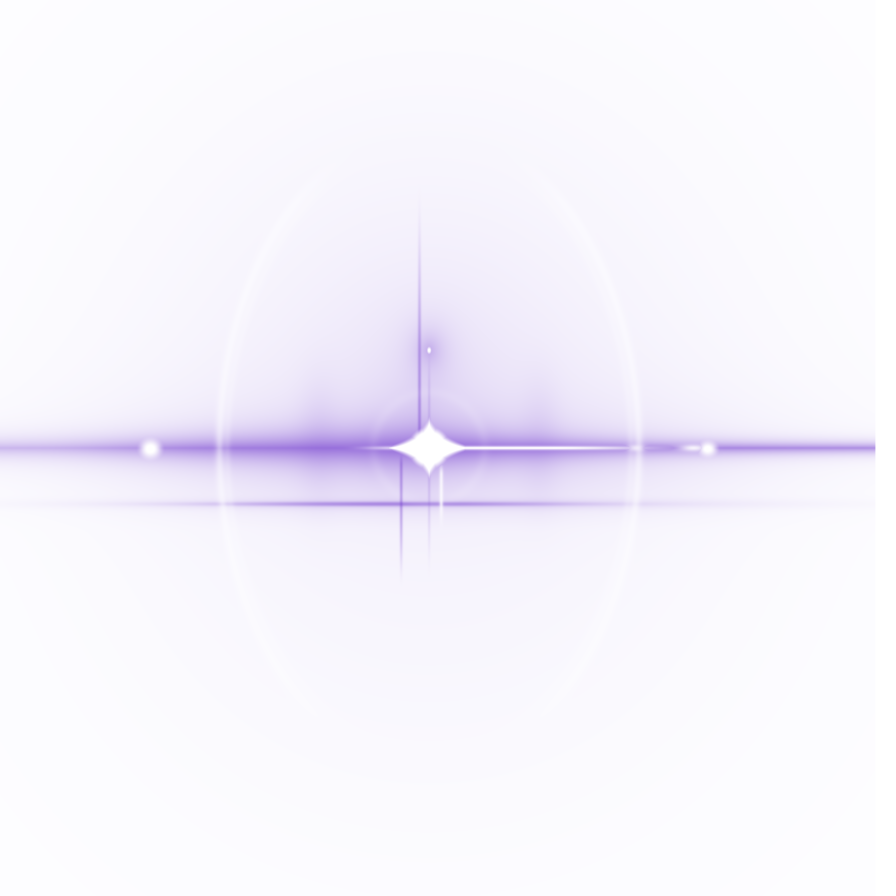
Write a Shadertoy shader that draws this background.

```glsl
float bell(float d, float width) { return exp(-d * d / (width * width)); }

float falloff(float d, float width) { return exp(-abs(d) / width); }

// Filled shape with a soft rim
float fill(float d, float blur) { return 1.0 - smoothstep(-blur, blur, d); }

// Wide haze around the star and the column above it
float hazeInk(vec2 p) {
    float ink = 0.045 * exp(-dot(p / vec2(0.42, 0.44), p / vec2(0.42, 0.44)) * 1.5);
    float above = smoothstep(-0.01, 0.01, p.y);
    ink += above * 0.10 * exp(-length((p - vec2(0.0, 0.06)) / vec2(0.11, 0.13)));
    ink += 0.15 * bell(p.x, 0.34) * falloff(p.y, mix(0.035, 0.048, above));

    // Veil between the main streak and the lower line
    float veil = smoothstep(-0.095, -0.055, p.y) * (1.0 - above);
    ink += 0.055 * veil * bell(p.x, 0.30);

    // Paired smears beside the star
    float smear = bell(abs(p.x) - 0.124, 0.022);
    return ink + 0.07 * smear * bell(p.y - 0.01, 0.065);
}

// Horizontal streak, widening toward the star
float streakInk(vec2 p) {
    float reach = abs(p.x);
    float left = 1.0 - smoothstep(-0.02, 0.02, p.x);
    float width = mix(0.0045, 0.0085, left) + 0.009 * exp(-reach * 7.0);
    float fade = mix(0.68, 0.35, left * smoothstep(0.20, 0.44, reach));
    float ink = fade * falloff(p.y, width);
    return ink + 0.35 * exp(-reach * 9.0) * falloff(p.y, 0.018);
}

// Thin lines crossing the haze
float lineInk(vec2 p) {
    float ink = 0.52 * bell(p.y + 0.0625, 0.0024) * bell(p.x + 0.04, 0.17);
    ink += 0.10 * bell(p.y + 0.0625, 0.006) * bell(p.x, 0.36);

    float upper = smoothstep(0.0, 0.02, p.y) * (1.0 - smoothstep(0.05, 0.30, p.y));
    ink += 0.42 * bell(p.x + 0.0108, 0.0018) * upper;

    float lower = smoothstep(-0.158, -0.06, p.y) * (1.0 - smoothstep(-0.02, -0.005, p.y));
    ink += 0.38 * bell(p.x + 0.0312, 0.0017) * lower;

    float middle = smoothstep(-0.15, -0.05, p.y) * (1.0 - smoothstep(0.05, 0.12, p.y));
    return ink + 0.13 * bell(p.x, 0.0016) * middle;
}

// Pale rings that thin the colour beneath them
float ringLight(vec2 p) {
    float oval = length(p * vec2(1.0, 0.66)) - 0.234;
    float light = 0.55 * bell(oval, 0.005) + 0.25 * bell(oval + 0.009, 0.004);
    light *= 1.0 - smoothstep(0.25, 0.34, abs(p.y));
    return light + 0.12 * bell(length(p) - 0.062, 0.006);
}

// White star, its spikes and the bright points on the streak
float coreLight(vec2 p) {
    vec2 a = abs(p);
    float light = fill(length(p) - 0.021, 0.004);
    float spikes = pow(a.x / 0.052, 0.65) + pow(a.y / 0.032, 0.65) - 1.0;
    light = max(light, fill(spikes, 0.12));

    float rightCore = smoothstep(0.0, 0.02, p.x) * (1.0 - smoothstep(0.14, 0.31, p.x));
    float leftCore = smoothstep(-0.10, -0.03, p.x) * (1.0 - smoothstep(0.0, 0.02, p.x));
    light = max(light, bell(p.y, 0.0022) * max(rightCore, 0.7 * leftCore));

    // Left point, right point with its wedge, and the ring crossing
    light = max(light, fill(length((p + vec2(0.311, 0.001)) * vec2(0.9, 1.0)) - 0.009, 0.006));
    light = max(light, fill(length((p - vec2(0.311, -0.001)) * vec2(0.8, 1.0)) - 0.007, 0.005));
    light = max(light, 0.9 * bell(p.x - 0.295, 0.016) * bell(p.y, 0.004));
    light = max(light, 0.75 * bell(p.x - 0.231, 0.010) * bell(p.y, 0.004));

    // Pale sliver beneath the star
    float sliver = smoothstep(-0.095, -0.06, p.y) * (1.0 - smoothstep(-0.03, -0.015, p.y));
    return max(light, 0.75 * bell(p.x - 0.0135, 0.0022) * sliver);
}

void mainImage(out vec4 fragColor, in vec2 fragCoord) {
    vec2 uv = fragCoord / iResolution.xy;
    vec2 p = uv - vec2(0.479, 0.5);
    vec3 paper = vec3(0.992, 0.992, 1.0);
    vec3 violet = vec3(0.43, 0.21, 0.80);

    float ink = hazeInk(p) + streakInk(p) + lineInk(p);

    // Small companion above the star
    vec2 companion = p - vec2(0.0, 0.109);
    ink += 0.34 * exp(-length(companion * vec2(1.0, 0.75)) / 0.014);
    ink *= 1.0 - ringLight(p);

    vec3 color = mix(paper, violet, 1.0 - exp(-1.15 * ink));
    float light = coreLight(p);
    light = max(light, fill(length(companion * vec2(1.6, 1.0)) - 0.003, 0.002));
    color = mix(color, vec3(1.0), clamp(light, 0.0, 1.0));

    // Blank margin on the right
    float margin = smoothstep(0.976, 0.978, uv.x);
    fragColor = vec4(mix(color, vec3(1.0), margin), 1.0);
}
```
